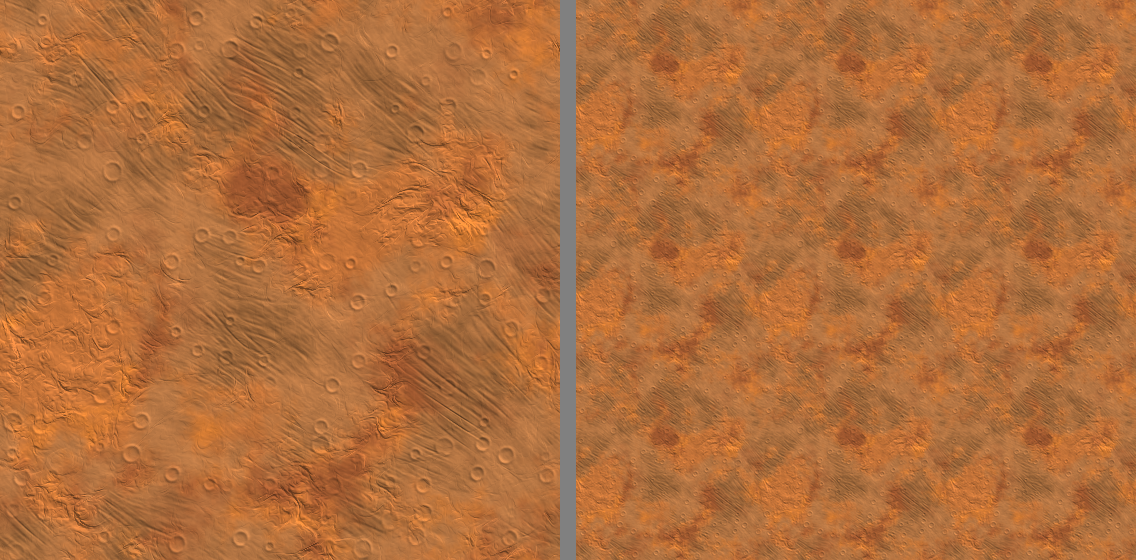
Left, the tile; right, the same tile 3 across and 3 down.
This texture is drawn by a WebGL 1 fragment shader. Its source:

```glsl
precision highp float;
// Rusty desert plain seen from above: tan flats with small ring craters and
// wind-swept grooves, broken by crumpled orange and dark red rock. A height
// field is lit from the upper right; every noise wraps on the unit tile.
uniform vec2 u_resolution;

const vec3 TAN = vec3(0.72, 0.468, 0.27);
const vec3 UMBER = vec3(0.56, 0.368, 0.205);
const vec3 ORANGE = vec3(0.765, 0.448, 0.22);
const vec3 AMBER = vec3(0.86, 0.495, 0.19);
const vec3 RED = vec3(0.575, 0.31, 0.17);
const vec2 LIGHT = vec2(0.5, 0.866);
const float CRATER_CELLS = 18.0;

vec2 hash2(vec2 c) {
  vec3 q = fract(c.xyx * vec3(0.1031, 0.1030, 0.0973));
  q += dot(q, q.yzx + 33.33);
  return fract((q.xx + q.yz) * q.zy);
}

// Gradient of one lattice corner, dotted with the offset from that corner.
float corner(vec2 cell, vec2 offset, vec2 period, float seed) {
  return dot(hash2(mod(cell, period) + seed) * 2.0 - 1.0, offset);
}

// Gradient noise that repeats after a whole number of cells.
float noise(vec2 p, vec2 period, float seed) {
  vec2 i = floor(p), f = p - i;
  vec2 s = f * f * f * (f * (f * 6.0 - 15.0) + 10.0);
  vec2 e = vec2(1.0, 0.0);
  float low = mix(corner(i, f, period, seed), corner(i + e, f - e, period, seed), s.x);
  float high = mix(corner(i + e.yx, f - e.yx, period, seed),
                   corner(i + 1.0, f - 1.0, period, seed), s.x);
  return mix(low, high, s.y);
}

float fbm(vec2 p, float cells, float seed) {
  float sum = 0.0, amp = 1.0;
  for (int k = 0; k < 6; k++) {
    sum += amp * noise(p * cells, vec2(cells), seed);
    cells *= 2.0;
    amp *= 0.6;
    seed += 17.0;
  }
  return sum;
}

// Crumpled rock: swells cut by thin creases, each octave bent by the last.
float crumple(vec2 p, float cells, float seed) {
  float sum = 0.0, amp = 1.0;
  for (int k = 0; k < 4; k++) {
    vec2 twist = 0.35 * vec2(cos(6.0 * sum), sin(6.0 * sum));
    float n = noise(p * cells + twist, vec2(cells), seed);
    sum += amp * (0.6 * n + 0.45 * smoothstep(0.0, 0.2, abs(n)) - 0.3);
    cells *= 2.0;
    amp *= 0.55;
    seed += 11.0;
  }
  return sum;
}

// Streaks along (shear,-1): a whole-number shear keeps the tile intact.
float streaks(vec2 p, float shear, vec2 cells, float seed) {
  return noise(vec2(p.x + shear * p.y, p.x) * cells, cells, seed);
}

// Wind direction drifts between the steep and the shallow diagonal.
float wind(vec2 p, float turn, vec2 cells, float seed) {
  float steep = streaks(p, 1.0, cells * vec2(1.5, 1.0), seed);
  float shallow = streaks(p, 2.0, cells, seed + 31.0);
  return mix(steep, shallow, turn);
}

// Cellular scatter of raised rings, some worn, around shallow bowls.
float craters(vec2 p, float cells, float seed) {
  vec2 q = p * cells, base = floor(q);
  float sum = 0.0;
  for (int y = -1; y <= 1; y++) {
    for (int x = -1; x <= 1; x++) {
      vec2 cell = base + vec2(float(x), float(y));
      vec2 id = mod(cell, cells) + seed;
      vec2 trait = hash2(id + 71.0);
      float radius = mix(0.13, 0.29, trait.x);
      float d = length(q - cell - 0.25 - 0.5 * hash2(id));
      float rim = (d - radius) / 0.055;
      float bowl = 1.0 - smoothstep(radius * 0.4, radius, d);
      float wear = smoothstep(0.58, 0.2, trait.y);
      sum += wear * (exp(-rim * rim) - 0.7 * bowl);
    }
  }
  return sum;
}

float height(vec2 p, float rough, float flow, float turn) {
  vec2 bend = vec2(noise(p * 4.0, vec2(4.0), 3.0), noise(p * 4.0, vec2(4.0), 9.0));
  vec2 swept = p + 0.07 * bend;
  float groove = smoothstep(0.0, 0.15, abs(wind(swept, turn, vec2(22.0, 8.0), 41.0)));
  float fine = wind(swept, turn, vec2(50.0, 24.0), 53.0);
  float hair = wind(swept, turn, vec2(84.0, 50.0), 67.0);
  float h = 0.0012 * craters(p + 0.008 * bend, CRATER_CELLS, 5.0) * (1.0 - 0.7 * rough);
  h += flow * 0.0012 * groove;
  h += (0.35 + flow) * (0.0011 * fine + 0.0007 * hair);
  h += (0.2 + rough) * 0.0062 * crumple(p + 0.02 * bend, 13.0, 23.0);
  return h;
}

void main() {
  vec2 p = gl_FragCoord.xy / u_resolution;

  // Terrain zones
  float rock = smoothstep(-0.18, 0.32, fbm(p, 4.0, 101.0));
  float rough = rock * smoothstep(-0.3, 0.35, fbm(p, 7.0, 601.0));
  float flow = smoothstep(-0.15, 0.3, fbm(p, 3.0, 211.0)) * (1.0 - 0.85 * rock);
  float turn = smoothstep(-0.1, 0.1, noise(p * 3.0, vec2(3.0), 701.0) + 0.06);
  float red = smoothstep(0.0, 0.52, fbm(p, 5.0, 307.0)) * (0.35 + 0.65 * rock);
  float amber = smoothstep(0.0, 0.5, fbm(p, 6.0, 401.0)) * rock;

  // Pigment, with faint wind-drawn stains
  vec3 color = mix(TAN, ORANGE, rock);
  color = mix(color, UMBER, 0.75 * flow);
  color = mix(color, AMBER, 0.8 * amber);
  color = mix(color, RED, 0.85 * red);
  float stain = wind(p, turn, vec2(14.0, 7.0), 83.0);
  color *= 1.0 + 0.09 * fbm(p, 24.0, 503.0) + 0.10 * stain * (1.0 - rock);

  // Relief: slope along the light direction
  float reach = 0.001;
  float slope = height(p - reach * LIGHT, rough, flow, turn)
              - height(p + reach * LIGHT, rough, flow, turn);
  float shade = clamp(slope / (2.0 * reach), -0.65, 0.4);
  gl_FragColor = vec4(color * (1.0 + 0.6 * shade), 1.0);
}
```
